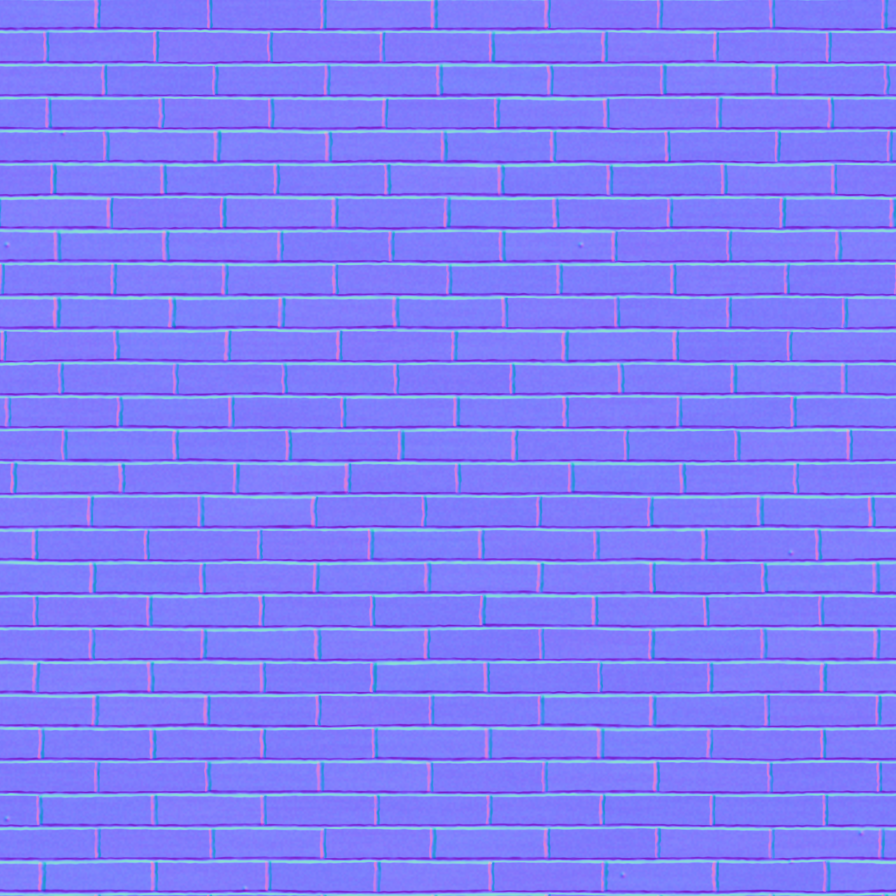
Give the GLSL for this texture map, as a WebGL 2 fragment shader.

```glsl
#version 300 es
precision highp float;
// Tangent-space normal map of a running-bond brick wall: 8 bricks across, 27 courses down.

uniform vec2 u_resolution;
out vec4 fragColor;

float hash(vec2 p) {
  vec3 q = fract(vec3(p.xyx) * vec3(0.1031, 0.1030, 0.0973));
  q += dot(q, q.yzx + 33.33);
  return fract((q.x + q.y) * q.z);
}

// Value noise over the unit canvas, wrapping after a whole number of cells.
float noise(vec2 p, vec2 cells) {
  vec2 i = floor(p * cells), f = fract(p * cells);
  f = f * f * (3.0 - 2.0 * f);
  vec2 a = mod(i, cells), b = mod(i + 1.0, cells);
  return mix(mix(hash(a), hash(vec2(b.x, a.y)), f.x),
             mix(hash(vec2(a.x, b.y)), hash(b), f.x), f.y);
}

// Slope across a groove: odd in d, peaking at distance w, with a crisp falloff.
float groove(float d, float w) {
  float q = d / w;
  return q * exp(0.25 - 0.25 * q * q * q * q);
}

// Horizontal joint position of a course, counted from the top.
float courseOffset(float course) {
  float drift = course < 14.5 ? 0.885 + 0.0156 * course
                              : 1.302 + 0.0073 * (course - 15.0);
  return drift - 0.5 * mod(course, 2.0);
}

vec2 wallSlope(vec2 p) {
  // Gently uneven mortar lines with rough edges
  vec2 warp = vec2(noise(p + 0.37, vec2(32, 108)), noise(p, vec2(14, 27))) - 0.5;
  vec2 rough = vec2(noise(p + 0.11, vec2(256)), noise(p + 0.71, vec2(180, 256))) - 0.5;
  vec2 q = p + warp * 0.0014 + rough * vec2(0.0011, 0.0008);

  // Course and nearest bed joint
  float v = (1.0 - q.y) * 27.0 + 0.09;
  float course = mod(floor(v), 27.0);
  float bedDist = (v - floor(v + 0.5)) / 27.0;

  // Nearest head joint and the brick beside it
  float u = q.x * 8.0 - courseOffset(course);
  float joint = floor(u + 0.5);
  float shift = (hash(vec2(mod(joint, 8.0), course) + 11.0) - 0.5) * 0.035;
  float headDist = (u - joint - shift) / 8.0;
  float along = headDist > 0.0 ? headDist * 8.0 : 1.0 + headDist * 8.0;
  vec2 brick = vec2(mod(joint - (headDist > 0.0 ? 0.0 : 1.0), 8.0), course);
  float h1 = hash(brick + 41.0), h2 = hash(brick + 83.0);

  // Bed joint: lit top edges and broken dark bottom edges, tapering along each brick
  float taper = 1.0 + (h1 - 0.5) * (along - 0.5) * 0.8 + (h2 - 0.5) * 0.3;
  float topWear = 0.65 + 0.5 * noise(p, vec2(80, 54));
  float lowWear = 0.4 + 0.8 * noise(p + 0.47, vec2(110, 54));
  float bed = bedDist > 0.0 ? groove(bedDist, 0.0021 * taper) * 1.1 * topWear
                            : groove(bedDist, 0.0018 * taper) * lowWear;
  bed *= 1.0 - 0.4 * exp(-pow(headDist / 0.003, 2.0));

  // Head joint: right-facing slope on the left, left-facing on the right
  float chip = noise(p + 0.61, vec2(64, 162));
  float head = -groove(headDist, 0.0022 * (0.8 + 0.4 * h2)) * (0.5 + 0.75 * chip);
  head *= smoothstep(0.0005, 0.0035, abs(bedDist));

  vec2 slope = vec2(head + 0.09 * bed, bed + 0.2 * max(-head, 0.0));

  // Brick tilt, fine grain and faint horizontal drag marks
  slope += (vec2(h1, h2) - 0.5) * 0.05 + vec2(0.0, -0.02);
  slope += (vec2(noise(p, vec2(384)), noise(p + 0.23, vec2(384))) - 0.5) * 0.085;
  slope.y += (noise(p, vec2(10, 216)) - 0.5) * 0.06;

  // Rare pits
  vec2 cell = floor(p * 64.0), f = fract(p * 64.0) - 0.5;
  float pit = step(0.998, hash(mod(cell, 64.0) + 150.0));
  return slope + pit * 5.0 * f * exp(-40.0 * dot(f, f));
}

void main() {
  // Average four samples per pixel for smooth edges
  vec3 colour = vec3(0.0);
  for (int i = 0; i < 4; i++) {
    vec2 sub = vec2(i % 2, i / 2) * 0.5 - 0.25;
    vec2 slope = wallSlope((gl_FragCoord.xy + sub) / u_resolution);
    colour += 0.5 + 0.5 * normalize(vec3(slope, 1.0));
    colour.b -= 0.008 + 0.04 * clamp(-slope.y, 0.0, 1.0);
  }
  fragColor = vec4(colour / 4.0, 1.0);
}
```
